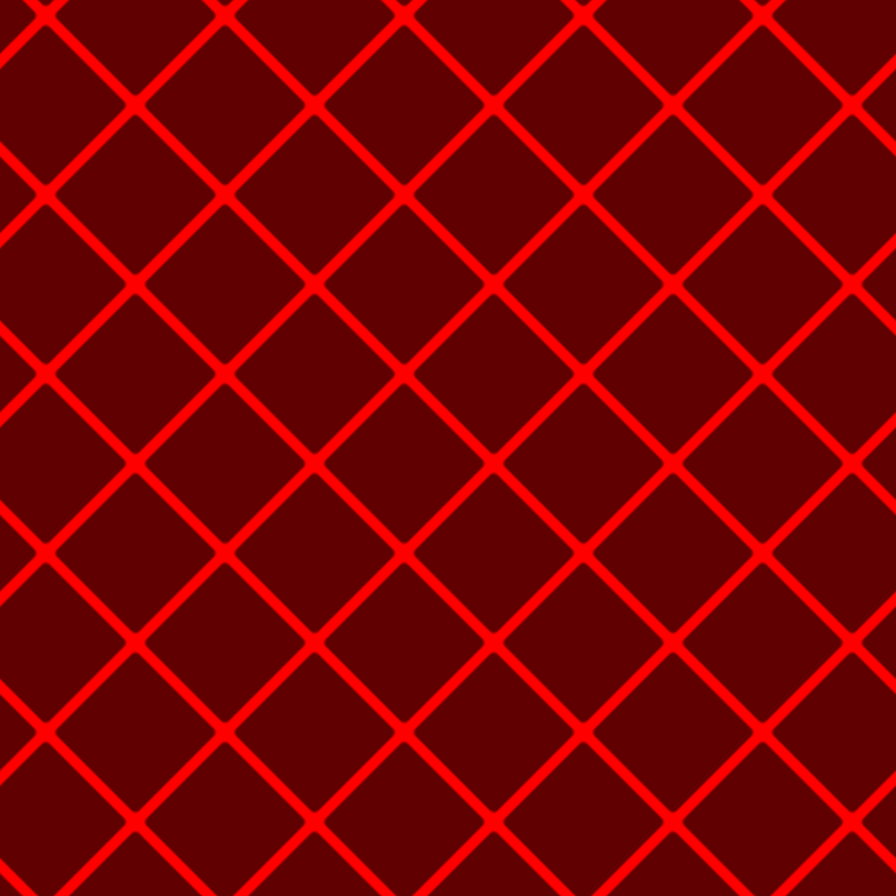
This pattern is drawn by a WebGL 2 fragment shader. Its source:

```glsl
#version 300 es
precision highp float;
// Bright red diagonal lattice on dark red, with softly filleted crossings.

uniform vec2 u_resolution;
out vec4 fragColor;

const float REPEATS = 5.0;                      // crossings across and down
const vec2 CROSSING_OFFSET = vec2(0.256, 0.913); // first crossing, in repeats
const float HALF_WIDTH = 0.0060;                // of a line, in canvas units
const float EDGE_SOFTNESS = 0.0019;             // half of the edge ramp
const float FILLET = 0.007;                     // rounding where lines meet
const vec3 GROUND_COLOR = vec3(0.38, 0.0, 0.0);
const vec3 LINE_COLOR = vec3(0.995, 0.0, 0.0);

// Distance to the nearest whole number, per component.
vec2 distanceToInteger(vec2 v) {
    return abs(fract(v + 0.5) - 0.5);
}

// Union of two distances with a rounded inner corner.
float smoothUnion(float a, float b, float radius) {
    float blend = max(radius - abs(a - b), 0.0) / radius;
    return min(a, b) - 0.25 * radius * blend * blend;
}

// Signed distance to both families of diagonals, in canvas units.
float latticeDistance(vec2 uv) {
    vec2 cell = uv * REPEATS - CROSSING_OFFSET;
    vec2 diagonals = vec2(cell.x + cell.y, cell.x - cell.y);
    vec2 d = distanceToInteger(diagonals) / (REPEATS * sqrt(2.0)) - HALF_WIDTH;
    return smoothUnion(d.x, d.y, FILLET);
}

void main() {
    vec2 uv = gl_FragCoord.xy / u_resolution;

    // Keep the edge ramp at least about one pixel wide.
    float pixel = 1.0 / min(u_resolution.x, u_resolution.y);
    float ramp = max(EDGE_SOFTNESS, 0.6 * pixel);

    float line = 1.0 - smoothstep(-ramp, ramp, latticeDistance(uv));
    fragColor = vec4(mix(GROUND_COLOR, LINE_COLOR, line), 1.0);
}
```
